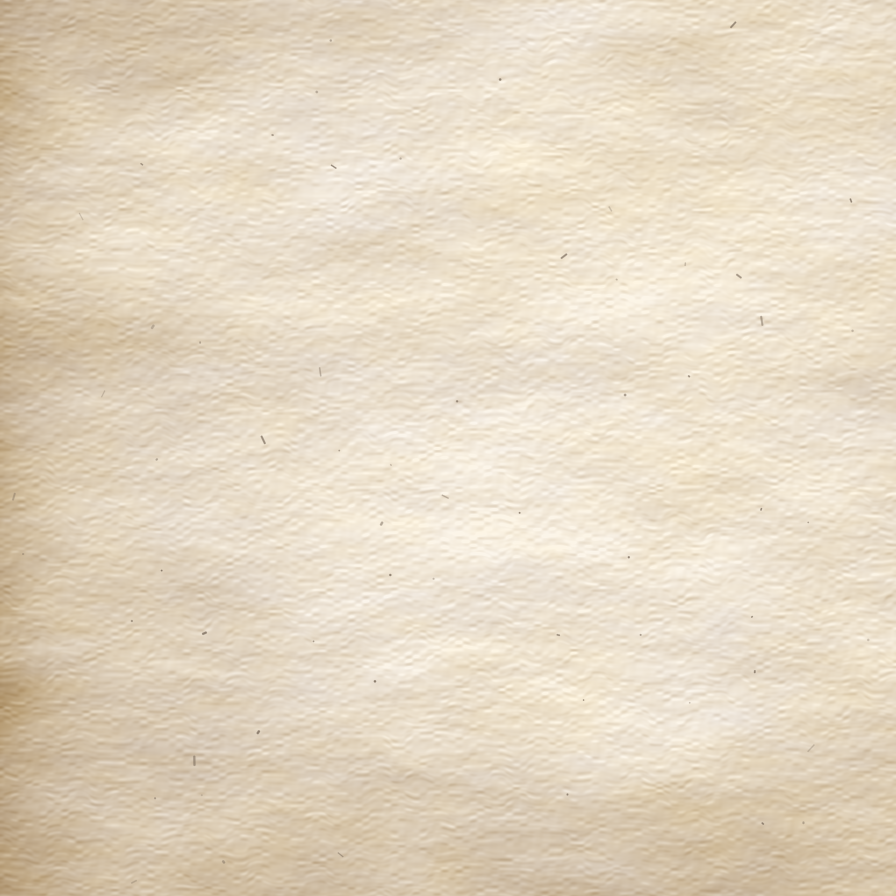
Write a Shadertoy shader that draws this texture.

```glsl
// Aged cream paper: a warm ramp driven by a soft off-centre glow, cloudy
// horizontal stains, fine streaks and an embossed fibre grain.
// Small dark flecks and short fibres are scattered on a jittered grid.

#define GLOW_CENTER vec2(0.66, 0.58)
#define GLOW_FALLOFF 1.08
#define EDGE_BURN 0.34
#define STAIN_AMOUNT 0.95
#define STREAK_AMOUNT 0.34
#define GRAIN_AMOUNT 0.38
#define GRAIN_SCALE vec2(125.0, 235.0)
#define FLECK_GRID 15.0
#define FLECK_CHANCE 0.28
#define PAPER_DARK vec3(0.75, 0.66, 0.53)
#define PAPER_LIGHT vec3(0.95, 0.91, 0.84)
#define FLECK_COLOR vec3(0.47, 0.41, 0.35)

float hash(vec2 p) {
    return fract(sin(dot(p, vec2(127.1, 311.7))) * 43758.5453);
}

// Smooth value noise, centred on zero
float noise(vec2 p) {
    vec2 i = floor(p), f = fract(p);
    f = f * f * f * (f * (f * 6.0 - 15.0) + 10.0);
    float low = mix(hash(i), hash(i + vec2(1, 0)), f.x);
    float high = mix(hash(i + vec2(0, 1)), hash(i + vec2(1, 1)), f.x);
    return mix(low, high, f.y) - 0.5;
}

float fbm(vec2 p) {
    float sum = 0.0, amp = 0.5;
    for (int i = 0; i < 5; i++) {
        sum += amp * noise(p);
        p = mat2(0.99, 0.12, -0.12, 0.99) * p * 2.03 + 17.3;
        amp *= 0.5;
    }
    return sum;
}

// Height of the fibrous surface
float paperHeight(vec2 p) {
    vec2 q = p * GRAIN_SCALE;
    q.y += 1.6 * noise(p * 45.0);
    return noise(q) + 0.6 * noise(q * 0.47 + 31.7);
}

// Coverage of flecks and short fibres
float flecks(vec2 p) {
    vec2 cell = floor(p * FLECK_GRID);
    float present = step(hash(cell + 3.1), FLECK_CHANCE);
    vec2 jitter = 0.2 + 0.6 * vec2(hash(cell + 11.7), hash(cell + 23.9));
    vec2 d = p - (cell + jitter) / FLECK_GRID;
    float angle = 6.2832 * hash(cell + 37.3);
    vec2 axis = vec2(cos(angle), sin(angle));
    float halfLength = 0.005 * pow(hash(cell + 41.9), 3.0);
    float along = clamp(dot(d, axis), -halfLength, halfLength);
    float radius = mix(0.0006, 0.0015, hash(cell + 53.3));
    float soft = max(0.0009, 0.7 / iResolution.y);
    float shape = 1.0 - smoothstep(radius - soft, radius + soft, length(d - axis * along));
    return present * shape * mix(0.3, 0.85, hash(cell + 61.1));
}

void mainImage(out vec4 fragColor, in vec2 fragCoord) {
    vec2 uv = fragCoord / iResolution.xy;

    // Broad light and burnt left edge
    vec2 fromGlow = (uv - GLOW_CENTER) * vec2(1.0, 1.15);
    float tone = 0.97 - GLOW_FALLOFF * dot(fromGlow, fromGlow);
    tone -= EDGE_BURN * exp(-uv.x / 0.06);

    // Wavy stains, stronger toward the rim
    vec2 bent = uv + vec2(0.06, 0.035) * vec2(noise(uv * 4.0 + 5.2), noise(uv * 5.0 + 9.4));
    float rim = 0.7 + 0.9 * dot(fromGlow, fromGlow);
    tone += STAIN_AMOUNT * rim * fbm(bent * vec2(2.8, 7.5) + 4.6);

    // Narrow horizontal streaks
    float streak = fbm(bent * vec2(13.0, 48.0) + 71.0);
    tone += STREAK_AMOUNT * streak;

    // Grain lit from above
    vec2 lightStep = vec2(-0.0008, 0.0026);
    tone += GRAIN_AMOUNT * (paperHeight(uv) - paperHeight(uv + lightStep));

    // Warm ramp with ochre and grey drift
    tone = min(tone, 1.2);
    vec3 color = mix(PAPER_DARK, PAPER_LIGHT, tone);
    float warmth = fbm(bent * vec2(5.0, 9.0) + 130.0) + 0.8 * fbm(uv * vec2(26.0, 60.0) + 190.0);
    color += vec3(0.018, 0.0, -0.06) * warmth;

    color = mix(color, FLECK_COLOR, flecks(uv));
    fragColor = vec4(clamp(color, 0.0, 1.0), 1.0);
}
```
